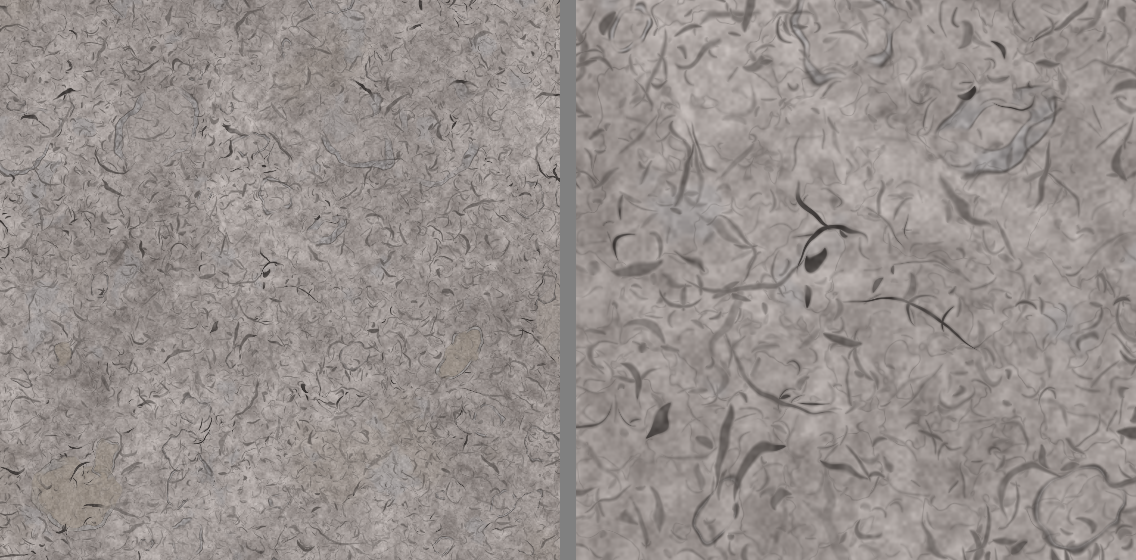
Left, the full canvas; right, a detail of the centre.
Write a WebGL 2 fragment shader that draws this texture.

```glsl
#version 300 es
precision highp float;
// Polished fossil limestone: a mottled pinkish-grey ground packed with curved shell shards.
// Shards are tapered arcs scattered over jittered grids of several sizes; larger shells are
// wobbly ellipses with broken calcite walls. Stains, dark pits and fine grain finish it.

uniform vec2 u_resolution;
out vec4 fragColor;

const vec3 STONE = vec3(0.622, 0.592, 0.580);
const vec3 PALE = vec3(0.690, 0.664, 0.652);
const vec3 OCHRE = vec3(0.590, 0.548, 0.500);
const vec3 CALCITE = vec3(0.560, 0.553, 0.560);
const vec3 SHARD = vec3(0.290, 0.270, 0.260);
const vec3 PIT = vec3(0.170, 0.155, 0.150);
const float SOFTNESS = 0.0012;   // narrowest edge blur, in canvas units
const float WARP = 0.009;        // broad bending of the outlines
const float CRUMPLE = 0.0050;    // fine bending of the outlines
const float MOTTLE = 0.18;       // broad light and dark clouds
const float FLAKE = 0.20;        // small light and dark flakes
const float GRAIN = 0.13;        // fine speckle
const float TAU = 6.2832;

float edge;                      // edge blur for this canvas size

vec4 hash4(vec2 cell, float seed) {
    vec2 s = cell + seed * vec2(7.31, 3.17);
    vec4 h = fract(s.xyxy * vec4(0.1031, 0.1030, 0.0973, 0.1099));
    h += dot(h, h.wzxy + 33.33);
    return fract((h.xxyz + h.yzzw) * h.zywx);
}

float noise(vec2 p) {
    vec2 i = floor(p), f = fract(p);
    f = f * f * (3.0 - 2.0 * f);
    float low = mix(hash4(i, 0.0).x, hash4(i + vec2(1, 0), 0.0).x, f.x);
    float high = mix(hash4(i + vec2(0, 1), 0.0).x, hash4(i + vec2(1, 1), 0.0).x, f.x);
    return mix(low, high, f.y);
}

float fbm(vec2 p) {
    float sum = 0.0, gain = 0.53;
    for (int i = 0; i < 4; i++) {
        sum += gain * noise(p);
        p = mat2(1.6, 1.2, -1.2, 1.6) * p + 11.7;
        gain *= 0.5;
    }
    return sum;
}

vec2 wander(vec2 p) { return vec2(noise(p), noise(p + 57.0)) - 0.5; }

vec2 rotate(vec2 p, float angle) {
    float c = cos(angle), s = sin(angle);
    return vec2(c * p.x - s * p.y, s * p.x + c * p.y);
}

float cover(float d, float blur) { return 1.0 - smoothstep(-blur, blur, d); }

// Tapered arcs: x = dark line, y = pale plate on the hollow side.
vec2 shards(vec2 p, float count, float seed, float width, float density) {
    vec2 g = p * count, home = floor(g), result = vec2(0.0);
    float blur = edge * count;
    for (int k = 0; k < 9; k++) {
        vec2 cell = home + vec2(k % 3 - 1, k / 3 - 1);
        vec4 a = hash4(cell, seed), b = hash4(cell, seed + 5.0);
        if (b.w > density) continue;
        vec2 q = rotate(g - cell - a.xy, a.z * TAU);
        float halfLength = mix(0.25, 0.85, a.w * a.w);
        float radius = halfLength / mix(0.2, 1.9, b.x * b.x);
        q.y += radius;
        float along = atan(q.x, q.y) * radius / halfLength;
        float taper = max(1.0 - along * along, 0.0);
        float across = length(q) - radius;
        float w = width * count * mix(0.4, 1.5, b.y * b.y) * taper;
        float line = cover(abs(across) - w, blur) * smoothstep(0.0, 0.35, taper);
        float plate = smoothstep(-0.6 * halfLength, 0.0, across) * cover(across, blur) * taper;
        result = max(result, vec2(line * mix(0.3, 1.0, b.z), plate * b.z));
    }
    return result;
}

// Whole shells: paints fill, wall and outline; calm grows where the filling is smooth.
void shells(vec2 p, float count, float seed, float density, inout vec3 colour, inout float calm) {
    vec2 g = p * count, home = floor(g);
    float wobble = 0.20 * (noise(g * 3.0 + seed) - 0.5) + 0.07 * (noise(g * 9.0) - 0.5);
    float speckle = noise(p * 230.0) - 0.5;
    for (int k = 0; k < 9; k++) {
        vec2 cell = home + vec2(k % 3 - 1, k / 3 - 1);
        vec4 a = hash4(cell, seed), b = hash4(cell, seed + 5.0);
        if (b.w > density) continue;
        vec2 q = rotate(g - cell - mix(vec2(0.2), vec2(0.8), a.xy), a.z * TAU);
        q.y *= mix(1.0, 1.8, b.x);
        float d = (length(q) + wobble - mix(0.17, 0.45, a.w)) / count;
        float wall = mix(0.008, 0.035, b.y * b.y) / count;
        float broken = smoothstep(0.3, 0.65, noise(normalize(q + 0.0001) * 1.8 + cell * 5.3));
        float inside = cover(d, edge);
        float ring = cover(abs(d + wall) - wall, edge) * broken;
        float rims = max(cover(abs(d) - 0.0010, edge), 0.7 * cover(abs(d + 2.0 * wall) - 0.0007, edge));
        vec3 fill = mix(STONE + 0.02, OCHRE, smoothstep(0.88, 0.92, b.z));
        colour = mix(colour, fill, inside * mix(0.1, 0.6, b.z));
        colour = mix(colour, CALCITE + 0.25 * speckle, ring * 0.65);
        colour = mix(colour, SHARD, rims * mix(0.08, 0.7, broken));
        calm = max(calm, inside * b.z * b.z);
    }
}

void main() {
    vec2 p = gl_FragCoord.xy / min(u_resolution.x, u_resolution.y);
    edge = max(SOFTNESS, 0.6 / min(u_resolution.x, u_resolution.y));
    vec2 bend = p + WARP * wander(p * 32.0) + CRUMPLE * wander(p * 95.0 + 13.0);

    // Ground: clouds, flakes, ochre stains and calcite patches
    vec3 colour = STONE + MOTTLE * (fbm(p * 7.0 + 3.0) - 0.5) + 0.07 * (noise(bend * 40.0) - 0.5);
    colour += FLAKE * (fbm(bend * 85.0 + 5.0) - 0.5);
    colour = mix(colour, OCHRE, 0.25 * smoothstep(0.62, 0.78, fbm(p * 5.0 + 23.0)));
    colour = mix(colour, CALCITE + 0.05, 0.5 * smoothstep(0.68, 0.75, fbm(bend * 13.0 + 41.0)));

    // Whole shells, large then small
    float calm = 0.0;
    shells(bend, 4.3, 61.0, 0.42, colour, calm);
    shells(bend, 13.0, 83.0, 0.22, colour, calm);

    // Wisps and shards, coarse to fine
    float wisp = cover(abs(fbm(bend * 36.0 + 9.0) - 0.5) - 0.010, 0.020);
    vec2 coarse = shards(bend, 13.0, 11.0, 0.0027, 0.45);
    vec2 middle = shards(bend, 26.0, 23.0, 0.0023, 0.75);
    vec2 small = shards(bend, 44.0, 37.0, 0.0019, 0.88);
    vec2 tiny = shards(bend, 72.0, 49.0, 0.0014, 0.85);
    float crowd = mix(0.65, 1.0, smoothstep(0.35, 0.62, fbm(p * 9.0 + 77.0))) * (1.0 - 0.5 * calm);
    float plates = max(max(coarse.y * 0.6, middle.y), max(small.y, tiny.y * 0.8));
    float lines = max(max(coarse.x, middle.x * 0.95), max(small.x * 0.85, tiny.x * 0.70));
    colour = mix(colour, PALE, 0.45 * plates);
    colour = mix(colour, SHARD, crowd * max(lines * 0.90, wisp * 0.32));

    // Rare dark pits along the heaviest shards, then grain
    float pit = smoothstep(0.60, 0.70, fbm(p * 17.0 + 131.0)) * smoothstep(0.4, 0.8, lines);
    colour = mix(colour, PIT, 0.7 * pit);
    colour += GRAIN * (0.6 * noise(p * 380.0) + 0.4 * noise(p * 170.0 + 19.0) - 0.5);
    fragColor = vec4(clamp(colour, 0.0, 1.0), 1.0);
}
```
